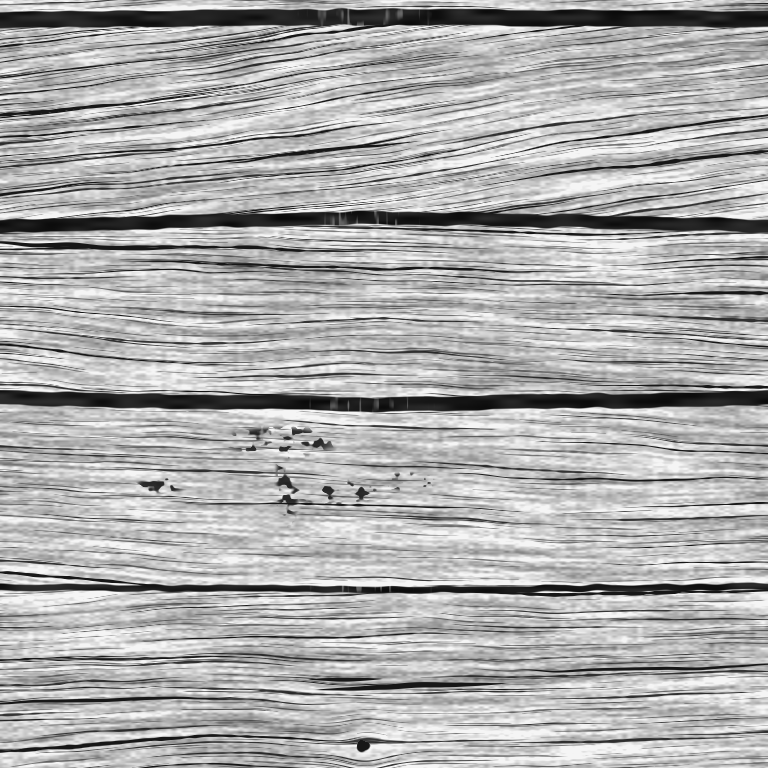
Write a Shadertoy shader that draws this texture.

```glsl
// Four weathered grey planks laid across the canvas, parted by dark bent gaps.
// Stretched noise gives the grain, scattered tapered strokes give the cracks,
// and noisy ellipses give the crumbled patches and the nail hole.

#define WOOD_TONE 0.785
#define GRAIN_CONTRAST 0.30
#define GRAIN_WARP 0.020
#define CRACK_TONE 0.09
#define CRACK_DENSITY 0.62
#define EDGE_LIGHT 0.13
#define HOLE_POS vec2(0.474, 0.029)
#define HOLE_RADIUS 0.0085

// One component per plank, from the top; each gap lies above its plank.
const vec4 GAP_Y = vec4(0.975, 0.706, 0.482, 0.236);
const vec4 GAP_HALF = vec4(0.0105, 0.0085, 0.0093, 0.0042);
const vec4 GAP_BEND = vec4(0.003, 0.011, -0.009, -0.004);
const vec4 GRAIN_SLOPE = vec4(0.12, -0.025, -0.035, 0.025);
const vec4 PLANK_WEAR = vec4(1.0, 0.95, 0.6, 0.8);

// Long splits: centre x, centre y, half length, half width.
const vec4 SPLITS[6] = vec4[6](
    vec4(0.535, 0.107, 0.13, 0.0036), vec4(0.45, 0.114, 0.05, 0.0024),
    vec4(0.13, 0.087, 0.19, 0.0022), vec4(0.85, 0.130, 0.20, 0.0020),
    vec4(0.10, 0.680, 0.14, 0.0030), vec4(0.42, 0.803, 0.13, 0.0022));

// Crumbled patches: centre, radii.
const vec4 PATCHES[5] = vec4[5](
    vec4(0.365, 0.425, 0.075, 0.020), vec4(0.435, 0.360, 0.060, 0.018),
    vec4(0.375, 0.375, 0.016, 0.055), vec4(0.530, 0.373, 0.035, 0.012),
    vec4(0.210, 0.368, 0.035, 0.010));

float hash(vec2 p) {
    return fract(sin(dot(p, vec2(127.1, 311.7))) * 43758.5453);
}

float noise(vec2 p) {
    vec2 i = floor(p), f = fract(p);
    f = f * f * (3.0 - 2.0 * f);
    return mix(mix(hash(i), hash(i + vec2(1, 0)), f.x),
               mix(hash(i + vec2(0, 1)), hash(i + vec2(1, 1)), f.x), f.y);
}

// Coverage of a lens-shaped stroke around the origin.
float stroke(vec2 d, float halfLength, float halfWidth, float px) {
    float taper = 1.0 - d.x * d.x / (halfLength * halfLength);
    float w = halfWidth * max(taper, 0.0);
    return clamp((w - abs(d.y)) / px + 0.5, 0.0, 1.0) * smoothstep(0.0, 0.2, taper);
}

// One layer of cracks, at most one per cell of the grid.
float cracks(vec2 g, vec2 cells, float halfWidth, float density, float seed, float px) {
    vec2 home = floor(g * cells);
    float ragged = 0.5 + noise(g * vec2(90.0, 40.0) + seed);
    float cover = 0.0;
    for (int j = -1; j <= 1; j++)
    for (int i = -1; i <= 1; i++) {
        vec2 cell = home + vec2(i, j), key = cell + seed * 7.31;
        if (hash(key + 3.7) > density) continue;
        vec2 centre = (cell + vec2(hash(key), hash(key + 19.1))) / cells;
        float size = hash(key + 41.3);
        vec2 d = g - centre;
        d.y -= d.x * 0.04 * (hash(key + 57.9) - 0.5);
        cover = max(cover, stroke(d, mix(0.3, 1.0, size) / cells.x,
                                  halfWidth * mix(0.25, 1.0, size * size) * ragged, px));
    }
    return cover;
}

void mainImage(out vec4 fragColor, in vec2 fragCoord) {
    vec2 uv = fragCoord / iResolution.xy;
    float px = 1.0 / iResolution.y;

    // Plank index and signed distance to the nearest gap
    float tent = 1.0 - abs(2.0 * uv.x - 1.0), gap = 1.0;
    int plank = 3;
    for (int i = 0; i < 4; i++) {
        float rough = 0.003 * (noise(vec2(uv.x * 45.0, float(i) * 9.0)) - 0.5);
        float d = uv.y - GAP_Y[i] - GAP_BEND[i] * tent - rough;
        if (d < 0.0) plank = i;
        gap = min(gap, abs(d) - GAP_HALF[i]);
    }
    float seed = float(plank) * 13.0 + 5.0, slope = GRAIN_SLOPE[plank];

    // Grain coordinates: tilted, wavy, and parted around the hole
    vec2 toHole = uv - HOLE_POS, g = uv;
    g.y -= slope * (uv.x - 0.5);
    g.y += GRAIN_WARP * (noise(uv * vec2(4.0, 9.0) + seed) - 0.5);
    g.y += 0.004 * (noise(uv * vec2(18.0, 45.0) + seed) - 0.5);
    g.y -= 0.6 * toHole.y * exp(-dot(toHole, toHole) / 0.0012);

    // Wood surface
    float grain = 0.8 * noise(g * vec2(5.0, 110.0) + seed)
                + 1.1 * noise(g * vec2(16.0, 250.0) + seed)
                + 0.7 * noise(uv * vec2(150.0, 380.0));
    float tone = WOOD_TONE + GRAIN_CONTRAST * (grain - 1.3);
    tone += 0.10 * (noise(g * vec2(3.0, 14.0) + seed) - 0.5);
    tone += EDGE_LIGHT * exp(-max(gap, 0.0) / 0.009);

    // Cracks from long to fine
    float density = CRACK_DENSITY * PLANK_WEAR[plank];
    float dark = cracks(g, vec2(2.8, 36.0), 0.0024, density, seed, px);
    dark = max(dark, 0.85 * cracks(g, vec2(6.0, 66.0), 0.0016, density, seed + 1.0, px));
    dark = max(dark, 0.55 * cracks(g, vec2(15.0, 120.0), 0.0011, density, seed + 2.0, px));
    for (int i = 0; i < 6; i++) {
        vec2 d = uv - SPLITS[i].xy;
        d.y -= slope * d.x + 0.005 * (noise(vec2(uv.x * 22.0, float(i) * 5.0)) - 0.5);
        dark = max(dark, stroke(d, SPLITS[i].z, SPLITS[i].w, px));
    }

    // Crumbled patches and the hole
    float chips = 0.6 * noise(uv * vec2(70.0, 130.0)) + 0.4 * noise(uv * vec2(170.0, 210.0));
    for (int i = 0; i < 5; i++) {
        float r = length((uv - PATCHES[i].xy) / PATCHES[i].zw);
        dark = max(dark, 0.9 * smoothstep(0.58, 0.70, chips + 0.12 * (1.0 - r)) * smoothstep(1.2, 0.7, r));
    }
    float hole = length(toHole * vec2(0.9, 1.1)) - HOLE_RADIUS * (0.6 + 0.7 * noise(uv * 130.0));
    dark = max(dark, smoothstep(0.0015, -0.0015, hole));
    tone = mix(tone, CRACK_TONE, dark);

    // Gap depth with pale fibres near the middle
    float fibres = noise(uv * vec2(260.0, 55.0)) * smoothstep(0.25, 0.0, abs(uv.x - 0.48));
    float depth = 0.04 + 0.14 * noise(uv * vec2(30.0, 130.0)) + 0.30 * smoothstep(0.6, 0.95, fibres);
    tone = mix(depth, tone, smoothstep(-px, px, gap));

    fragColor = vec4(vec3(clamp(tone, 0.0, 0.96)), 1.0);
}
```
